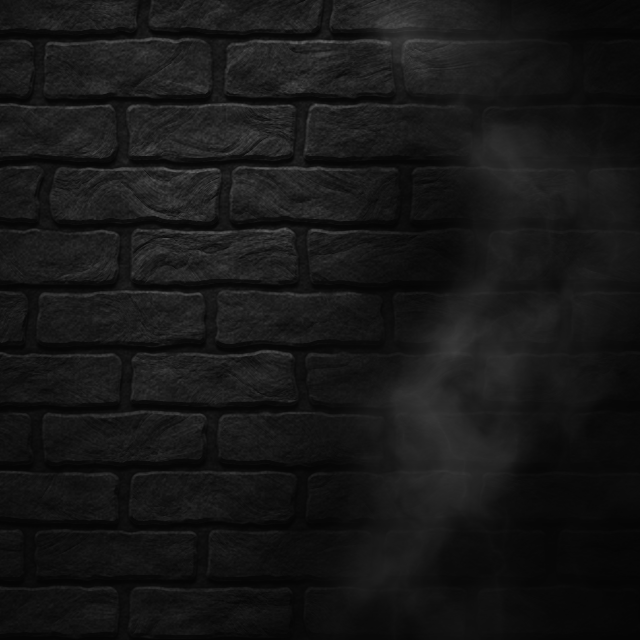
Write a Shadertoy shader that draws this texture.

```glsl
// Dark rough brick wall lit from above on the left, with smoke drifting down the right side
#define BRICK_PITCH 0.282
#define GAP vec2(0.018, 0.0125)
#define CORNER 0.012
#define BEVEL 0.0055
#define BRICK_TONE 0.128
#define MORTAR_TONE 0.085
#define RELIEF 1.1
#define GRAIN 0.45
#define SMOKE_GAIN 1.15
#define PIXEL_STEP 0.0014

float hash(vec2 p) {
    return fract(sin(dot(p, vec2(127.1, 311.7))) * 43758.5453);
}

float noise(vec2 p) {
    vec2 i = floor(p), f = fract(p);
    f = f * f * (3.0 - 2.0 * f);
    return mix(mix(hash(i), hash(i + vec2(1, 0)), f.x),
               mix(hash(i + vec2(0, 1)), hash(i + vec2(1, 1)), f.x), f.y);
}

float fbm(vec2 p) {
    float sum = 0.0, amp = 0.5;
    for (int i = 0; i < 5; i++) {
        sum += amp * noise(p);
        p = mat2(1.6, 1.2, -1.2, 1.6) * p + 3.7;
        amp *= 0.5;
    }
    return sum / 0.97;
}

// First upright joint of each course, from the top down
const float FIRST_JOINT[11] = float[11](0.225, 0.060, 0.188, 0.073, 0.193,
                                        0.052, 0.197, 0.058, 0.196, 0.046, 0.195);

// Signed distance to the nearest brick (negative inside); y runs down
float brickDistance(vec2 p, out vec2 id) {
    p += vec2(0.010, 0.007) * (vec2(noise(p * 19.0), noise(p * 17.0 + 40.0)) - 0.5);
    p += 0.0045 * (vec2(noise(p * 62.0 + 9.0), noise(p * 58.0)) - 0.5);
    // Courses become slightly shorter and their bricks narrower towards the bottom
    float course = 77.5 - sqrt(6094.25 - 1536.0 * p.y);
    float row = floor(course);
    vec2 size = vec2(BRICK_PITCH - 0.0012 * row, (77.0 - row) / 768.0);
    float u = (p.x - FIRST_JOINT[int(clamp(row + 1.0, 0.0, 10.0))]) / size.x;
    id = vec2(floor(u), row);
    vec2 local = (vec2(fract(u), course - row) - 0.5) * size;
    vec2 q = abs(local) - 0.5 * (size - GAP) + CORNER;
    return length(max(q, 0.0)) + min(max(q.x, q.y), 0.0) - CORNER;
}

// Unevenly worn rims, chipped faces and rough mortar
float wallHeight(vec2 p) {
    vec2 id;
    float inside = smoothstep(0.001, -BEVEL, brickDistance(p, id));
    vec2 q = p * vec2(13.0, 17.0) + id * 7.3;
    q += 1.3 * vec2(noise(q * 0.9 + 5.0), noise(q * 0.9 + 25.0));
    float face = 0.013 * abs(fbm(q) - 0.5) + 0.004 * abs(fbm(q * 2.1 + 11.0) - 0.5);
    float rim = 0.0012 + 0.0050 * noise(p * vec2(26.0, 40.0) + 60.0);
    float grit = 0.0006 * noise(p * 270.0) + 0.0009 * noise(p * 125.0);
    return inside * (rim + face) + grit + (1.0 - inside) * 0.003 * noise(p * 70.0);
}

float wallShade(vec2 p) {
    vec2 id, above;
    float d = brickDistance(p, id);
    float h = wallHeight(p);
    vec2 slope = vec2(wallHeight(p + vec2(PIXEL_STEP, 0)) - h,
                      wallHeight(p + vec2(0, PIXEL_STEP)) - h) / PIXEL_STEP;
    float brick = smoothstep(0.002, -0.002, d);
    float tone = mix(MORTAR_TONE, BRICK_TONE * (0.9 + 0.2 * hash(id + 3.0)), brick);
    tone *= 0.72 + 0.56 * fbm(p * 24.0);
    tone *= 1.0 + GRAIN * (noise(p * 330.0 + 8.0) - 0.5);
    float lit = clamp(0.92 + RELIEF * (slope.y + 0.2 * slope.x), 0.25, 2.0);
    // Shadow thrown on the mortar by the brick above, and soft dark around each rim
    float shadow = smoothstep(0.003, -0.004, brickDistance(p - vec2(0.001, 0.009), above));
    float crevice = 1.0 - 0.3 * exp(-abs(d - 0.002) / 0.003) * (1.0 - brick);
    return tone * lit * crevice * (1.0 - 0.82 * shadow * (1.0 - brick));
}

// Light pool on the left, fading towards the sides and the floor
float lightPool(vec2 p) {
    float left = mix(0.6, 1.0, smoothstep(-0.05, 0.28, p.x));
    float right = mix(1.0, 0.13, smoothstep(0.5, 0.84, p.x + 0.25 * p.y));
    float fall = mix(1.15, 0.5, smoothstep(0.2, 0.95, p.y));
    return left * right * fall * mix(0.78, 1.0, smoothstep(0.0, 0.1, p.y));
}

// Thin bright strands where a noise field crosses its middle value
float strands(vec2 p) {
    return pow(1.0 - abs(2.0 * fbm(p) - 1.0), 9.0);
}

float smokeDensity(vec2 p) {
    vec2 w = p + 0.11 * (vec2(fbm(p * 6.0 + 2.0), fbm(p * 6.0 + 19.0)) - 0.5);
    // Winding column with a wide right flank
    float t = w.y - 0.35;
    float x = w.x - (0.765 - 0.6 * t * t + 0.05 * sin((w.y - 0.12) * 9.0));
    float flank = x < 0.0 ? 0.085 : 0.15 + 0.10 * w.y;
    float column = exp(-x * x / (flank * flank));
    float cloud = smoothstep(0.25, 0.78, fbm(w * 8.0 + 31.0));
    float wisp = strands(w * vec2(7.0, 5.0) + 53.0) + 0.6 * strands(w * vec2(13.0, 9.0) + 71.0);
    float smoke = column * (0.030 + 0.085 * cloud + 0.030 * wisp);
    // Brighter curl at the middle and a thin haze low on the right
    vec2 curl = (w - vec2(0.745, 0.50)) / vec2(0.06, 0.045);
    smoke += 0.06 * exp(-dot(curl, curl)) * (0.4 + cloud);
    vec2 haze = (w - vec2(0.80, 0.68)) / vec2(0.22, 0.20);
    smoke += 0.045 * exp(-dot(haze, haze)) * cloud;
    return smoke * smoothstep(-0.08, 0.07, p.y) * mix(1.0, 0.5, smoothstep(0.55, 1.0, p.y));
}

void mainImage(out vec4 fragColor, in vec2 fragCoord) {
    vec2 p = fragCoord / iResolution.xy;
    p.y = 1.0 - p.y;
    float grey = 0.016 + wallShade(p) * lightPool(p) + SMOKE_GAIN * smokeDensity(p);
    fragColor = vec4(vec3(grey), 1.0);
}
```
